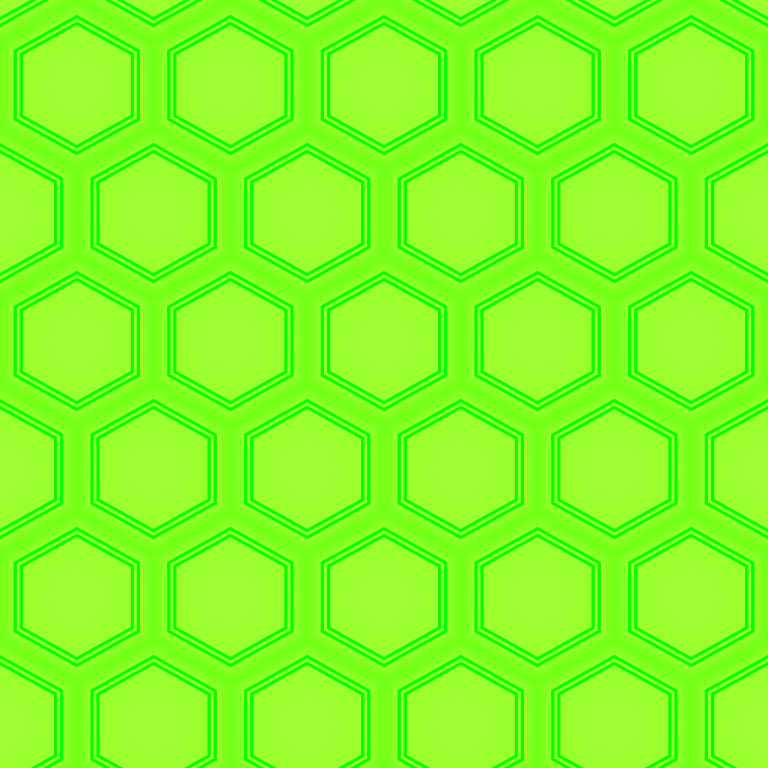
This pattern is drawn by a Shadertoy shader. Its source:

```glsl
#define COLUMNS 5.0
#define ROWS 6.0            // even, so staggered rows wrap
#define ROW_SHIFT 0.336     // height of the lowest row of centres, in rows
#define OUTER_LINE 0.401    // apothems, as a fraction of cell width
#define INNER_LINE 0.3615
#define LINE_WIDTH 0.021
#define CENTRE_COLOR vec3(0.64, 1.0, 0.21)
#define RIM_COLOR vec3(0.59, 1.0, 0.17)
#define SEAM_COLOR vec3(0.45, 1.0, 0.09)
#define LINE_COLOR vec3(0.01, 1.0, 0.0)

const float ROW_STEP = 0.8660254;
const vec2 LATTICE = vec2(1.0, 2.0 * ROW_STEP);

// Offset from the nearest centre of a staggered hexagonal lattice
vec2 hexOffset(vec2 p) {
    vec2 a = mod(p + 0.5 * LATTICE, LATTICE) - 0.5 * LATTICE;
    vec2 b = mod(p, LATTICE) - 0.5 * LATTICE;
    return dot(a, a) < dot(b, b) ? a : b;
}

// Apothem of the pointy-topped hexagon passing through p
float hexApothem(vec2 p) {
    p = abs(p);
    return max(p.x, dot(p, vec2(0.5, ROW_STEP)));
}

// Antialiased stroke coverage
float stroke(float d, float at, float pixel) {
    float edge = abs(d - at) - 0.5 * LINE_WIDTH;
    return clamp(0.5 - edge / pixel, 0.0, 1.0);
}

void mainImage(out vec4 fragColor, in vec2 fragCoord) {
    vec2 uv = fragCoord / iResolution.xy;
    vec2 grid = vec2(COLUMNS, ROWS * ROW_STEP);
    vec2 cell = hexOffset(uv * grid - vec2(0.0, ROW_SHIFT * ROW_STEP));
    float d = hexApothem(cell);
    float pixel = COLUMNS / iResolution.x;

    // Soft radial glow inside, darkening toward the shared seams
    vec3 color = mix(CENTRE_COLOR, RIM_COLOR, smoothstep(0.0, 0.52, length(cell)));
    color = mix(color, SEAM_COLOR, smoothstep(0.39, 0.5, d));

    // Double outline
    float lines = max(stroke(d, OUTER_LINE, pixel), stroke(d, INNER_LINE, pixel));
    color = mix(color, LINE_COLOR, lines);

    fragColor = vec4(color, 1.0);
}
```
